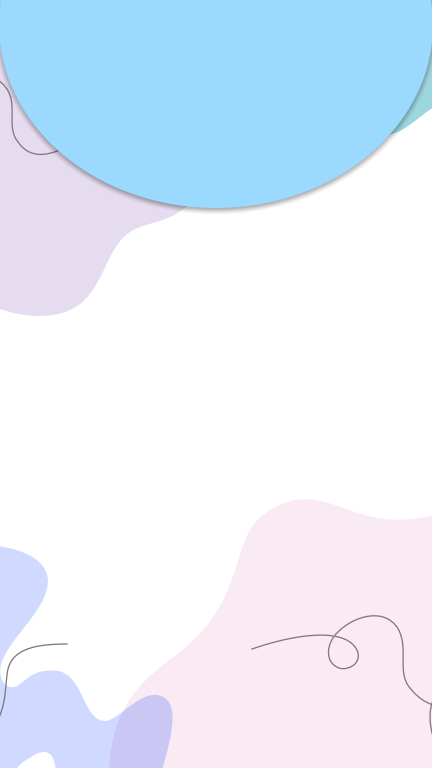
Give the GLSL for this background, as a WebGL 1 fragment shader.

```glsl
precision highp float;
uniform vec2 u_resolution;

vec2 p;             // current point on a 432 x 768 page, y pointing down
float pixelSize;    // one pixel in page units
vec2 pen, pathStart;
float nearest, side;

// Path building: distance to the outline and even-odd side
void moveTo(vec2 a) {
  pen = a;
  pathStart = a;
  nearest = 1e4;
  side = 1.0;
}

void lineTo(vec2 b) {
  vec2 a = pen, ab = b - a, ap = p - a;
  float t = clamp(dot(ap, ab) / max(dot(ab, ab), 1e-4), 0.0, 1.0);
  nearest = min(nearest, length(ap - ab * t));
  if ((a.y > p.y) != (b.y > p.y)) {
    if (p.x < a.x + ap.y * ab.x / ab.y) side = -side;
  }
  pen = b;
}

void curveTo(vec2 b, vec2 c, vec2 d) {
  vec2 a = pen;
  for (int i = 1; i <= 16; i++) {
    float t = float(i) / 16.0, s = 1.0 - t;
    lineTo(s * s * s * a + 3.0 * s * t * (s * b + t * c) + t * t * t * d);
  }
}

float cover(float signedDistance) {
  return clamp(0.5 - signedDistance / pixelSize, 0.0, 1.0);
}

float fill() {
  lineTo(pathStart);
  return cover(nearest * side);
}

float stroke() {
  return cover(nearest - 0.65);
}

float domeDistance(vec2 q) {
  return (length((q - vec2(216, 25)) / vec2(217, 183)) - 1.0) * 183.0;
}

void main() {
  vec2 uv = gl_FragCoord.xy / u_resolution;
  p = vec2(uv.x, 1.0 - uv.y) * vec2(432, 768);
  pixelSize = 432.0 / u_resolution.x;
  vec3 color = vec3(1);
  vec3 ink = vec3(0.5, 0.46, 0.51);

  // Lavender blob, upper left
  moveTo(vec2(-9, 305));
  curveTo(vec2(12, 316), vec2(50, 321), vec2(72, 309));
  curveTo(vec2(106, 292), vec2(104, 244), vec2(135, 229));
  curveTo(vec2(150, 222), vec2(170, 222), vec2(190, 204));
  lineTo(vec2(190, -9));
  lineTo(vec2(-9, -9));
  color = mix(color, vec3(0.898, 0.863, 0.937), fill());

  // Teal blob, upper right
  moveTo(vec2(380, 134));
  curveTo(vec2(400, 139), vec2(415, 118), vec2(440, 103));
  lineTo(vec2(440, -9));
  lineTo(vec2(380, -9));
  color = mix(color, vec3(0.62, 0.84, 0.88), fill());

  // Pink blob, lower right
  moveTo(vec2(109, 777));
  curveTo(vec2(109, 700), vec2(150, 675), vec2(180, 652));
  curveTo(vec2(245, 600), vec2(230, 545), vec2(260, 517));
  curveTo(vec2(310, 478), vec2(340, 515), vec2(385, 519));
  curveTo(vec2(405, 521), vec2(420, 519), vec2(441, 513));
  lineTo(vec2(441, 777));
  color = mix(color, vec3(0.976, 0.918, 0.957), fill());

  // Periwinkle blob, lower left, multiplied over the pink
  moveTo(vec2(-9, 545));
  curveTo(vec2(25, 549), vec2(47, 560), vec2(48, 581));
  curveTo(vec2(48, 618), vec2(-18, 655), vec2(5, 685));
  curveTo(vec2(22, 695), vec2(22, 669), vec2(54, 670.5));
  curveTo(vec2(84, 671), vec2(82, 721), vec2(105, 721));
  curveTo(vec2(118, 721), vec2(138, 692), vec2(158, 695));
  curveTo(vec2(184, 700), vec2(169, 745), vec2(160, 777));
  lineTo(vec2(56, 777));
  curveTo(vec2(56, 744), vec2(40, 751), vec2(31, 757));
  curveTo(vec2(25, 761), vec2(20, 762), vec2(10, 777));
  lineTo(vec2(-9, 777));
  color *= mix(vec3(1), vec3(0.816, 0.851, 1.0), fill());

  // Thin ink lines
  moveTo(vec2(-5, 78));
  curveTo(vec2(25, 96), vec2(3, 124), vec2(18, 142));
  curveTo(vec2(28, 156), vec2(42, 158), vec2(62, 149));
  float lines = stroke();
  moveTo(vec2(67, 644));
  curveTo(vec2(30, 644), vec2(9, 651), vec2(7, 675));
  curveTo(vec2(5, 690), vec2(6, 702), vec2(-2, 720));
  lines = max(lines, stroke());
  moveTo(vec2(252, 649));
  curveTo(vec2(292, 635), vec2(345, 626), vec2(357, 650));
  curveTo(vec2(363, 664), vec2(347, 671), vec2(339, 668));
  curveTo(vec2(325, 663), vec2(326, 645), vec2(336, 634));
  curveTo(vec2(350, 618), vec2(382, 606), vec2(397, 627));
  curveTo(vec2(410, 647), vec2(396, 672), vec2(410, 688));
  curveTo(vec2(418, 698), vec2(426, 703), vec2(436, 706));
  lines = max(lines, stroke());
  moveTo(vec2(436, 694));
  curveTo(vec2(428, 708), vec2(428, 724), vec2(436, 746));
  color = mix(color, ink, max(lines, stroke()));

  // Blue dome with its soft shadow
  color *= 0.65 + 0.35 * smoothstep(-4.0, 5.0, domeDistance(p - vec2(0, 2.5)));
  color = mix(color, vec3(0.608, 0.851, 1.0), cover(domeDistance(p)));

  gl_FragColor = vec4(color, 1);
}
```
